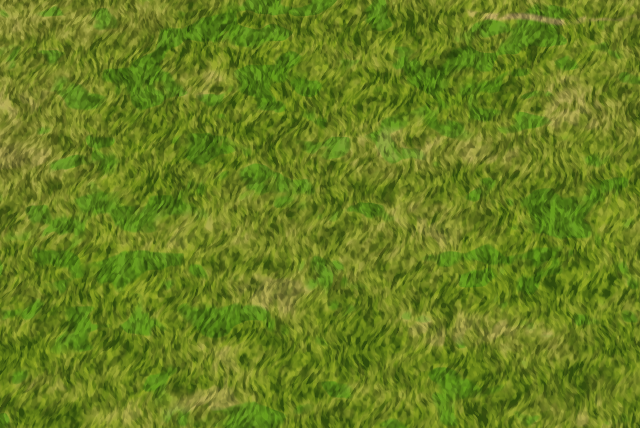
Reproduce this texture procedurally as a Shadertoy shader.

```glsl
// Sunlit meadow: short leaning grass with lush clumps, dry drifts and a few bare streaks.

const vec3 LUSH_SHADE = vec3(0.19, 0.30, 0.05);
const vec3 LUSH_BODY  = vec3(0.39, 0.50, 0.09);
const vec3 LUSH_TIP   = vec3(0.57, 0.65, 0.14);
const vec3 DRY_SHADE  = vec3(0.30, 0.34, 0.09);
const vec3 DRY_BODY   = vec3(0.48, 0.505, 0.17);
const vec3 DRY_TIP    = vec3(0.67, 0.67, 0.30);
const vec3 CLOVER     = vec3(0.22, 0.41, 0.06);
const vec3 EARTH      = vec3(0.62, 0.54, 0.35);

vec3 hash3(vec2 cell, float seed) {
    vec3 h = fract(vec3(cell.xyx + seed * 17.3) * vec3(0.1031, 0.1030, 0.0973));
    h += dot(h, h.yxz + 33.33);
    return fract((h.xxy + h.yzz) * h.zyx);
}

// Cellular noise: random cell values blended by distance; higher sharpness = crisper cells.
float cells(vec2 p, float sharpness, float seed) {
    vec2 base = floor(p);
    float total = 0.0, weights = 1e-5;
    for (int y = -1; y <= 1; y++) {
        for (int x = -1; x <= 1; x++) {
            vec2 cell = base + vec2(x, y);
            vec3 rnd = hash3(cell, seed);
            vec2 away = cell + rnd.xy - p;
            float weight = exp(-sharpness * dot(away, away));
            total += weight * rnd.z;
            weights += weight;
        }
    }
    return total / weights;
}

// Same noise centred on zero, sized by cells per canvas height.
float signedCells(vec2 p, vec2 density, float sharpness, float seed) {
    return cells(p * density + seed * 3.7, sharpness, seed) - 0.5;
}

// Layered sines bend the blades, around a common lean to the right.
vec2 lean(vec2 p, float slant) {
    float sway = 0.008 * sin(p.y * 31.0 + p.x * 17.0)
               + 0.004 * sin(p.y * 67.0 - p.x * 41.0);
    return vec2(p.x - slant * p.y + sway, p.y);
}

vec3 ramp(vec3 shade, vec3 body, vec3 tip, float light) {
    return light < 0.5 ? mix(shade, body, light * 2.0)
                       : mix(body, tip, light * 2.0 - 1.0);
}

// Thin wandering horizontal band of worn ground.
float streak(vec2 p, float height, float thickness) {
    float path = height + 0.008 * sin(p.x * 13.0) + 0.004 * sin(p.x * 37.0);
    return 1.0 - smoothstep(0.2, 1.0, abs(p.y - path) / thickness);
}

void mainImage(out vec4 fragColor, in vec2 fragCoord) {
    vec2 p = fragCoord / iResolution.y;
    // Blades shrink slightly towards the far edge.
    vec2 ground = vec2(p.x - 0.75, p.y + 0.12 * p.y * p.y);
    ground.x *= 1.0 + 0.15 * p.y;
    vec2 bent = lean(ground, 0.22);

    // Broad drifts, clumps and tufts
    float drift = signedCells(p, vec2(2.3, 5.0), 4.0, 1.0);
    float patchy = signedCells(p, vec2(6.0, 14.0), 4.0, 2.0);
    float clump = signedCells(ground, vec2(15.0, 27.0), 5.0, 3.0);
    float tuft = signedCells(bent, vec2(48.0, 34.0), 5.0, 4.0);

    // Individual blades
    float blade = signedCells(bent, vec2(125.0, 52.0), 7.0, 5.0);
    float fine = signedCells(lean(ground, -0.12), vec2(190.0, 95.0), 6.0, 6.0);
    float tint = signedCells(bent, vec2(90.0, 50.0), 6.0, 7.0);

    float light = 0.51 + 0.72 * blade + 0.50 * fine + 0.42 * tuft
                + 0.32 * clump + 0.18 * patchy;
    light = clamp(light, 0.0, 1.0);

    // Dryness grows uphill and to the upper left.
    float dryness = 0.43 + 0.45 * (p.y - 0.5) - 0.12 * (p.x - 0.75) * p.y
                  + 0.75 * drift + 0.65 * patchy + 0.45 * clump + 0.65 * tint;
    dryness = clamp(dryness, 0.0, 1.0);

    vec3 color = mix(ramp(LUSH_SHADE, LUSH_BODY, LUSH_TIP, light),
                     ramp(DRY_SHADE, DRY_BODY, DRY_TIP, light), dryness);

    // Scattered deep green clover
    float clover = smoothstep(0.16, 0.36, clump - 0.35 * patchy - 0.3 * drift + 0.25 * tuft);
    color = mix(color, CLOVER * (0.55 + 0.9 * light), 0.65 * clover);

    // Worn soil: sparse spots plus a broken streak near the far right
    float spots = smoothstep(0.30, 0.48, patchy + 0.35 * drift + 0.3 * tuft);
    float track = streak(p, 0.96, 0.012) * smoothstep(0.95, 1.2, p.x)
                * smoothstep(-0.15, 0.2, clump + 0.5 * tuft);
    float bare = max(0.35 * spots, 0.8 * track);
    color = mix(color, EARTH * (0.65 + 0.7 * light), bare);

    fragColor = vec4(color, 1.0);
}
```
